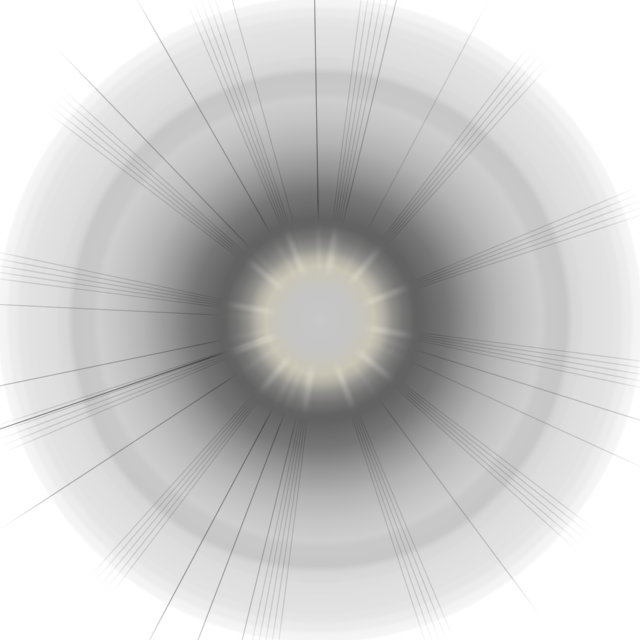
Write a WebGL 2 fragment shader that draws this background.

```glsl
#version 300 es
precision highp float;
// Grey radial burst: glowing core, dark halo, pale banded rings and thin spokes.

#define CORE_EDGE 0.148
#define BUNDLES 12.0
#define BUNDLE_PHASE 20.4
#define BUNDLE_GAP 1.15
#define BUNDLE_DARK 0.11
#define SPOKE_STEP 7.19
#define SPOKE_PHASE 62.2
#define SPOKE_WIDTH 0.0008
#define BEAM_WIDTH 0.0045
#define BEAM_LIGHT 0.07
#define BAND_SIZE 0.0155

uniform vec2 u_resolution;
out vec4 outColor;

// Gradient stops: radius, brightness
const vec2 STOPS[20] = vec2[20](
  vec2(0.0, 0.78), vec2(0.085, 0.765), vec2(0.1, 0.68), vec2(0.113, 0.56),
  vec2(0.13, 0.46), vec2(0.148, 0.39), vec2(0.16, 0.39), vec2(0.2, 0.465),
  vec2(0.235, 0.585), vec2(0.275, 0.70), vec2(0.31, 0.765), vec2(0.345, 0.81),
  vec2(0.356, 0.785), vec2(0.385, 0.78), vec2(0.395, 0.84), vec2(0.42, 0.87),
  vec2(0.46, 0.89), vec2(0.478, 0.92), vec2(0.495, 0.955), vec2(0.51, 1.0));

// Single spokes: angular slot, darkness
const vec2 SPOKES[16] = vec2[16](
  vec2(0, 0.10), vec2(2, 0.18), vec2(4, 0.32), vec2(6, 0.12),
  vec2(8, 0.22), vec2(10, 0.20), vec2(16, 0.14), vec2(18, 0.20),
  vec2(19, 0.36), vec2(21, 0.22), vec2(25, 0.27), vec2(26, 0.24),
  vec2(27, 0.18), vec2(34, 0.15), vec2(38, 0.12), vec2(39, 0.15));

float brightness(float r) {
  float v = STOPS[0].y;
  for (int i = 1; i < 20; i++) {
    float t = clamp((r - STOPS[i - 1].x) / (STOPS[i].x - STOPS[i - 1].x), 0.0, 1.0);
    v = mix(v, STOPS[i].y, t);
  }
  return v;
}

// Signed difference of two angles in degrees, repeating every period
float wrapAngle(float a, float period) {
  return mod(a + 0.5 * period, period) - 0.5 * period;
}

float stroke(float angle, float r, float width, float soft) {
  float d = abs(radians(angle)) * r;
  return 1.0 - smoothstep(max(width - soft, 0.0), width + soft, d);
}

void main() {
  float side = min(u_resolution.x, u_resolution.y);
  vec2 p = (gl_FragCoord.xy - 0.5 * u_resolution) / side;
  float pixel = 1.0 / side;
  float r = length(p);
  float angle = degrees(atan(p.y, p.x));

  // Base gradient with soft steps in the outer rings
  float cell = r / BAND_SIZE;
  float stepped = (floor(cell) + smoothstep(0.3, 0.7, fract(cell))) * BAND_SIZE;
  float banded = mix(r, stepped, 0.7 * smoothstep(0.39, 0.42, r));
  vec3 color = vec3(brightness(banded));

  // Warm rim around the core
  float rim = (r - 0.085) / 0.026;
  color += vec3(0.018, 0.006, -0.05) * exp(-rim * rim);

  // Evenly spaced bundles of fine spokes
  float bundleAngle = wrapAngle(angle - BUNDLE_PHASE, 360.0 / BUNDLES);
  float fine = 0.0;
  for (int i = -2; i <= 2; i++) {
    fine += stroke(bundleAngle - float(i) * BUNDLE_GAP, r, SPOKE_WIDTH, pixel * 0.8);
  }
  float dark = min(fine, 1.0) * BUNDLE_DARK * (1.0 - smoothstep(0.46, 0.55, r));
  float beams = stroke(bundleAngle, r, BEAM_WIDTH, BEAM_WIDTH);

  // Single spokes in regular angular slots
  for (int i = 0; i < 16; i++) {
    float a = wrapAngle(angle - SPOKE_PHASE - SPOKE_STEP * SPOKES[i].x, 360.0);
    float fade = 1.0 - smoothstep(0.48, 0.54 + 0.3 * SPOKES[i].y, r);
    dark += stroke(a, r, SPOKE_WIDTH, pixel * 0.8) * SPOKES[i].y * fade;
    beams += stroke(a, r, BEAM_WIDTH * 0.7, BEAM_WIDTH) * SPOKES[i].y * 1.5;
  }

  // Spokes darken the halo and turn into light beams near the core
  float outside = smoothstep(CORE_EDGE, CORE_EDGE + 0.04, r);
  float inside = smoothstep(0.065, 0.1, r) * (1.0 - smoothstep(0.125, 0.156, r));
  color *= 1.0 - dark * outside;
  color += BEAM_LIGHT * min(beams, 1.0) * inside;

  outColor = vec4(clamp(color, 0.0, 1.0), 1.0);
}
```
